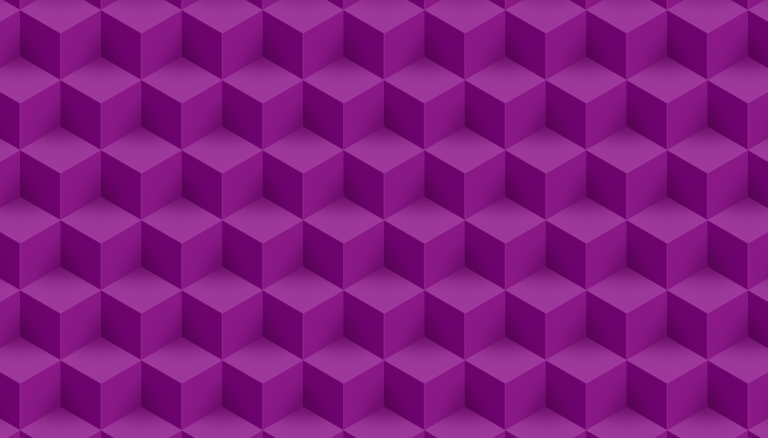
Reproduce this pattern procedurally as a Shadertoy shader.

```glsl
// Draws a wall of stacked purple cubes in isometric view with shaded inner corners.

const float ROOT3 = 1.7320508;

// Offset from the centre of the nearest pointy-topped hexagon of side 1.
vec2 hexOffset(vec2 p) {
    vec2 period = vec2(ROOT3, 3.0);
    vec2 a = mod(p + 0.5 * period, period) - 0.5 * period;
    vec2 b = mod(p, period) - 0.5 * period;
    return dot(a, a) < dot(b, b) ? a : b;
}

vec3 cubeColor(vec2 p) {
    vec2 q = hexOffset(p);
    vec3 lit = vec3(0.615, 0.22, 0.605);
    vec3 shaded = vec3(0.45, 0.07, 0.44);

    // Side faces: mirror the left onto the right, then turn it upright.
    if (q.y < abs(q.x) / ROOT3) {
        bool isLeft = q.x < 0.0;
        lit = isLeft ? vec3(0.43, 0.01, 0.43) : vec3(0.54, 0.095, 0.53);
        shaded = isLeft ? vec3(0.335, 0.015, 0.325) : vec3(0.43, 0.045, 0.42);
        q.x = abs(q.x);
        q = vec2(-0.5 * q.x - 0.5 * ROOT3 * q.y, 0.5 * ROOT3 * q.x - 0.5 * q.y);
    }

    // Face coordinates: 0 at the front corner, 1 at the recessed edges.
    vec2 face = vec2(q.y + q.x / ROOT3, q.y - q.x / ROOT3);
    float occlusion = smoothstep(0.08, 1.0, face.x * face.y);
    vec3 color = mix(lit, shaded, occlusion);

    // Thin glint along the three front edges.
    float edgeDistance = 0.5 * ROOT3 * min(face.x, face.y);
    float glint = 1.0 - smoothstep(0.004, 0.022, edgeDistance);
    return mix(color, vec3(0.68, 0.31, 0.67), 0.3 * glint);
}

void mainImage(out vec4 fragColor, in vec2 fragCoord) {
    // Average a 4 x 4 grid of samples to smooth every edge.
    vec3 color = vec3(0.0);
    for (int i = 0; i < 16; i++) {
        vec2 jitter = (vec2(i % 4, i / 4) + 0.5) / 4.0 - 0.5;
        vec2 fromTopLeft = fragCoord + jitter - vec2(0.0, iResolution.y);
        vec2 p = fromTopLeft / (0.0608 * iResolution.x);
        color += cubeColor(p - vec2(1.295, -0.71));
    }
    fragColor = vec4(color / 16.0, 1.0);
}
```
